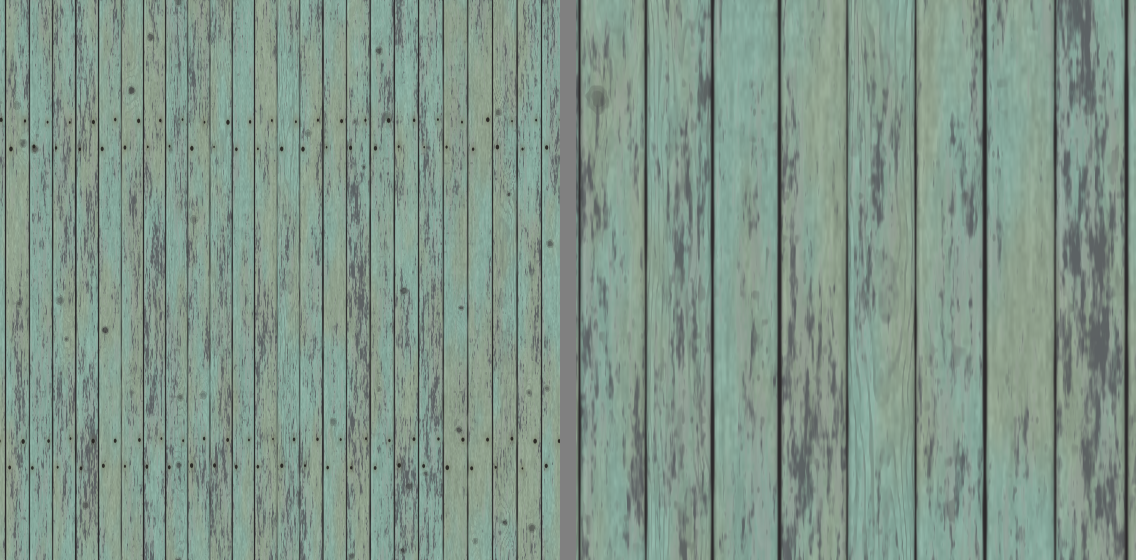
Left, the full canvas; right, a detail of the centre.
Reproduce this texture procedurally as a three.js fragment shader.

```glsl
// Weathered teal-painted planks: 24 upright boards with grain, knots, worn paint and nail rows.
varying vec2 vUv;

float hash(vec2 p) {
  vec3 q = fract(vec3(p.xyx) * 0.1031);
  q += dot(q, q.yzx + 33.33);
  return fract((q.x + q.y) * q.z);
}

float noise(vec2 p) {
  vec2 i = floor(p), f = fract(p);
  f = f * f * (3.0 - 2.0 * f);
  return mix(mix(hash(i), hash(i + vec2(1.0, 0.0)), f.x),
             mix(hash(i + vec2(0.0, 1.0)), hash(i + vec2(1.0, 1.0)), f.x), f.y);
}

float fbm(vec2 p) {
  float sum = 0.0, gain = 0.5;
  for (int i = 0; i < 4; i++) {
    sum += gain * noise(p);
    p = p * 2.03 + 17.7;
    gain *= 0.5;
  }
  return sum / 0.9375;
}

void main() {
  // Boards: 24 across, their widths drifting slowly
  float across = vUv.x * 24.0 - 0.05;
  across -= 0.21 * cos(6.28318 * (across - 2.0) / 24.0);
  float board = mod(floor(across), 24.0);
  vec2 p = vec2(fract(across), vUv.y * 24.0);
  vec2 seed = vec2(board * 37.0 + 5.0, board * 13.0 + 3.0);
  float tone = hash(seed), age = hash(seed + 1.7), figure = hash(seed + 4.1);

  // Knots: dark eyes that push the growth rings outward
  float knot = 0.0, rim = 0.0, swell = 0.0;
  for (int i = 0; i < 3; i++) {
    vec2 id = seed + float(i) * 7.0;
    vec2 d = p - vec2(mix(0.22, 0.78, hash(id + 2.0)), 24.0 * hash(id + 3.0));
    d.y -= 24.0 * floor(d.y / 24.0 + 0.5);
    float present = step(0.4, hash(id + 5.0));
    float size = mix(0.06, 0.14, hash(id + 6.0));
    float r = length(d * vec2(1.0, 0.85)) + 0.06 * (noise(p * 11.0 + id) - 0.5);
    float strength = mix(0.35, 1.0, hash(id + 8.0));
    knot += present * strength * (1.0 - smoothstep(size - 0.04, size + 0.02, r));
    rim += present * (1.0 - smoothstep(0.01, 0.04, abs(r - size - 0.02)));
    swell += present * exp(-dot(d * vec2(3.2, 1.1), d * vec2(3.2, 1.1)));
  }

  // Grain: stretched fibres, hair-fine streaks and arching rings
  float fibre = fbm(vec2(p.x * 13.0 + swell * 1.5, p.y * 0.9) + seed);
  float fine = noise(vec2(p.x * 18.0 + swell * 2.0, p.y * 3.0) + seed);
  float grit = noise(vec2(p.x * 26.0, p.y * 9.0) + seed + 43.0);
  float height = 2.2 * (p.x - 0.5) * (p.x - 0.5) + 0.5 * swell
               + 1.1 * fbm(vec2(p.x * 1.3, p.y * 0.22) + seed);
  float ring = smoothstep(0.2, 1.0, sin(height * 46.0 + fine * 1.2));
  float ringAmount = mix(0.08, 0.45, smoothstep(0.55, 0.85, figure)) + 0.15 * min(swell, 1.0);

  // Paint: teal drifting gently to olive
  float drift = fbm(vec2(p.x * 1.2, p.y * 0.28) + seed + 61.0);
  float patches = fbm(vec2(p.x * 1.8, p.y * 0.3) + seed + 97.0);
  vec3 color = mix(vec3(0.535, 0.675, 0.625), vec3(0.57, 0.64, 0.56),
                   smoothstep(0.36, 0.74, drift + 0.3 * (tone - 0.5)));
  color *= 1.0 + 0.03 * (age - 0.5) + 0.14 * (fibre - 0.5) + 0.08 * (fine - 0.5);
  color *= 1.0 + 0.10 * (grit - 0.5);

  // Wear: pale bare wood, then broken dark fibres on the older boards
  float bare = smoothstep(0.47, 0.66, 0.5 * fibre + 0.4 * patches + 0.1 * grit + 0.05 * (age - 0.5));
  color = mix(color, vec3(0.565, 0.59, 0.57), 0.55 * bare);
  float strands = fbm(vec2(p.x * 15.0, p.y * 1.7) + seed + 31.0);
  float split = smoothstep(0.53, 0.74, 0.5 * strands + 0.36 * patches + 0.14 * grit
                                       + 0.13 * (age - 0.45));
  color = mix(color, vec3(0.31, 0.32, 0.34), 0.8 * split);
  color = mix(color, vec3(0.37, 0.41, 0.39), ring * ringAmount * smoothstep(0.1, 0.8, 0.5 * fine + 0.5 * grit));
  float fleck = smoothstep(0.76, 0.95, noise(vec2(p.x * 16.0, p.y * 5.0) + seed + 19.0));
  color = mix(color, vec3(0.37, 0.39, 0.38), 0.4 * fleck * smoothstep(0.35, 0.6, patches));

  color = mix(color, vec3(0.38, 0.41, 0.38), 0.4 * min(rim, 1.0));
  color = mix(color, vec3(0.20, 0.20, 0.20) + 0.1 * grit, 0.85 * min(knot, 1.0));

  // Nails: two bands, upper nail at the right and lower nail at the left
  for (int i = 0; i < 4; i++) {
    float upper = mod(float(i), 2.0);
    float band = mix(0.19, 0.76, floor(float(i) / 2.0));
    vec2 id = seed + float(i) * 5.0 + 71.0;
    vec2 jitter = vec2(hash(id), hash(id + 1.0)) - 0.5;
    vec2 nail = vec2(mix(0.18, 0.78, upper), 24.0 * (band + mix(-0.024, 0.024, upper)));
    vec2 d = p - nail - jitter * vec2(0.1, 0.14);
    float size = mix(0.03, 0.075, hash(id + 2.0));
    float stain = exp(-dot(d * vec2(8.0, 4.0), d * vec2(8.0, 4.0)));
    color = mix(color, vec3(0.40, 0.39, 0.30), 0.35 * stain);
    float head = 1.0 - smoothstep(size - 0.025, size + 0.025, length(d * vec2(1.0, 0.7)));
    color = mix(color, vec3(0.13, 0.12, 0.11), 0.9 * head);
  }

  // Seams: thin dark gaps of uneven width beside softly shaded edges
  float edge = min(p.x, 1.0 - p.x);
  float seam = mod(floor(across + 0.5), 24.0);
  float gap = mix(0.008, 0.024, hash(vec2(seam, 9.0))) + 0.012 * (noise(vec2(seam * 7.0, p.y * 1.5)) - 0.5);
  color *= 1.0 - 0.12 * (1.0 - smoothstep(0.02, 0.09, edge));
  color += 0.03 * smoothstep(0.04, 0.07, p.x) * (1.0 - smoothstep(0.07, 0.13, p.x));
  color = mix(vec3(0.17, 0.155, 0.165), color, smoothstep(gap - 0.015, gap + 0.025, edge));

  gl_FragColor = vec4(color, 1.0);
}
```
